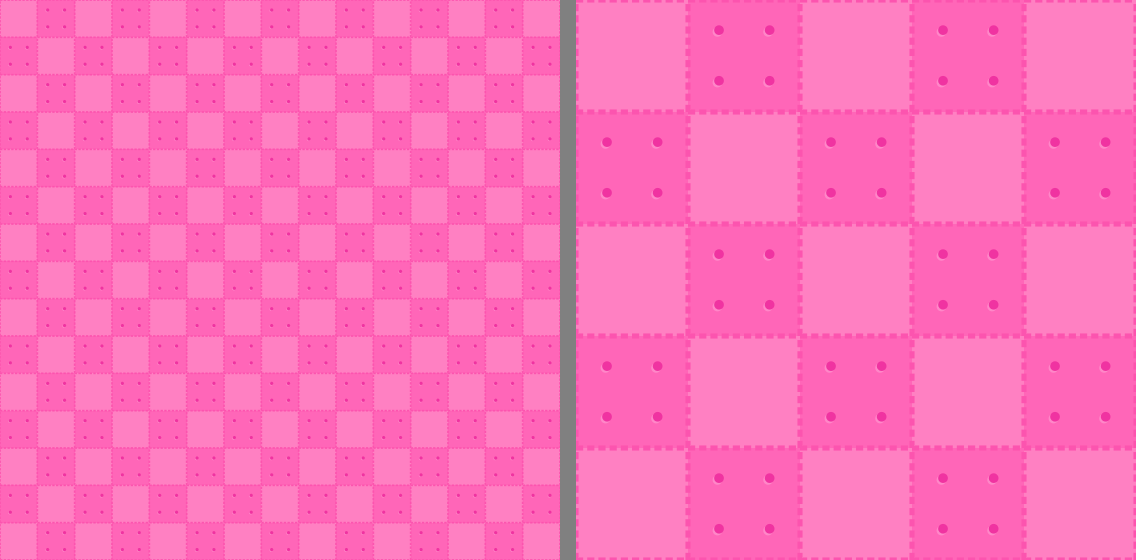
Left: the whole. Right: its middle third, enlarged.
Reproduce this pattern procedurally as a WebGL 1 fragment shader.

```glsl
precision highp float;
// Pink checkered quilt with dashed seams and four dimples in each dark patch.

uniform vec2 u_resolution;

const float CELLS = 15.0;
const float DASHES_PER_CELL = 10.0;
const float DASH_FILL = 0.64;
const float SEAM_HALF_WIDTH = 0.023;
const float DIMPLE_RADIUS = 0.043;
const float DIMPLE_SPREAD = 0.226;

const vec3 LIGHT_PATCH = vec3(1.00, 0.50, 0.76);
const vec3 DARK_PATCH = vec3(1.00, 0.40, 0.72);
const vec3 SEAM = vec3(0.99, 0.33, 0.685);
const vec3 DIMPLE = vec3(0.94, 0.20, 0.63);
const vec3 DIMPLE_RIM = vec3(1.00, 0.56, 0.80);

// Coverage of a shape from its signed distance.
float coverage(float dist, float pixel) {
    return clamp(0.5 - dist / pixel, 0.0, 1.0);
}

// Dashed line: "across" is the offset from the axis, "along" runs down it.
float dashedSeam(float across, float along, float pixel) {
    float phase = fract(along * DASHES_PER_CELL - 0.5 * DASH_FILL) - 0.5;
    float gap = 0.5 * (1.0 - DASH_FILL);
    float dashDist = (gap - abs(abs(phase) - 0.0)) / DASHES_PER_CELL;
    return coverage(abs(across) - SEAM_HALF_WIDTH, pixel) * coverage(dashDist, pixel);
}

// Four discs, mirrored about the patch centre.
float dimples(vec2 local, float radius, float pixel) {
    vec2 nearest = DIMPLE_SPREAD * (step(0.0, local) * 2.0 - 1.0);
    return coverage(length(local - nearest) - radius, pixel);
}

void main() {
    float side = min(u_resolution.x, u_resolution.y);
    vec2 grid = gl_FragCoord.xy / side * CELLS;
    float pixel = CELLS / side;

    // Checkerboard, with light patches in the corners.
    vec2 cell = floor(grid);
    vec2 local = fract(grid) - 0.5;
    float dark = mod(cell.x + cell.y, 2.0);
    vec3 color = mix(LIGHT_PATCH, DARK_PATCH, dark);

    // Dimples with a pale rim on the lower left.
    vec2 centred = local - vec2(0.003, 0.005);
    float rim = dimples(centred + vec2(0.014, 0.016), DIMPLE_RADIUS, pixel);
    color = mix(color, DIMPLE_RIM, rim * dark * 0.8);
    color = mix(color, DIMPLE, dimples(centred, DIMPLE_RADIUS, pixel) * dark);

    // Stitched seams along the patch borders.
    vec2 offset = 0.5 - abs(local);
    float seam = max(dashedSeam(offset.x, grid.y, pixel),
                     dashedSeam(offset.y, grid.x, pixel));
    color = mix(color, SEAM, seam);

    gl_FragColor = vec4(color, 1.0);
}
```
